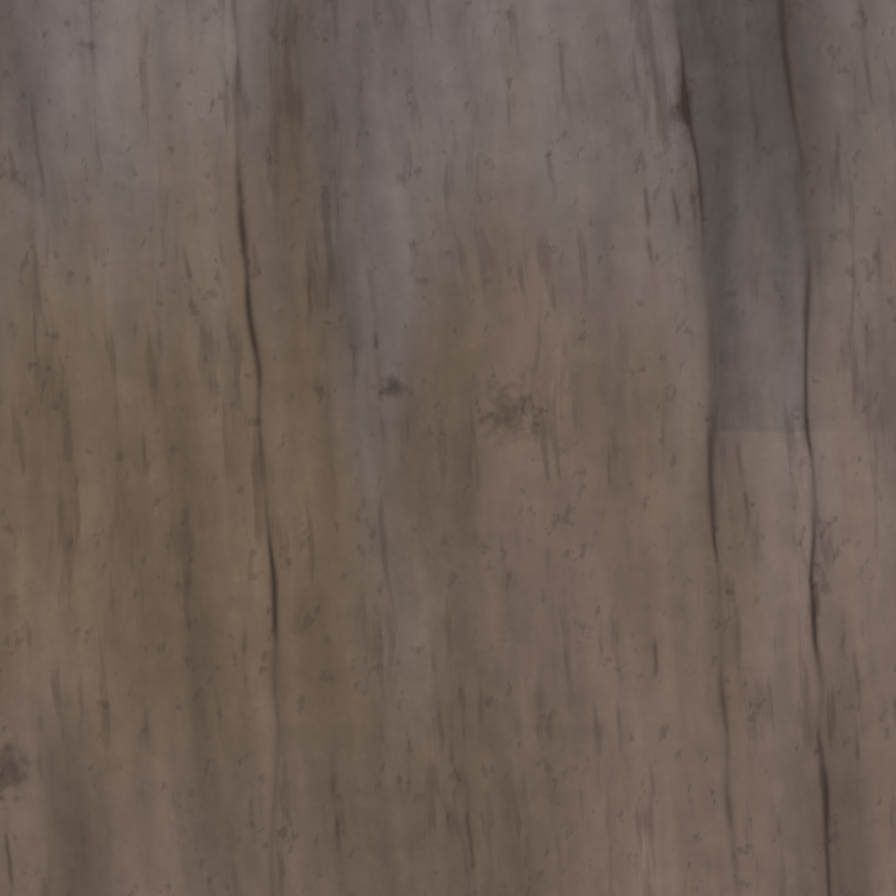
Reproduce this texture procedurally as a three.js fragment shader.

```glsl
// Weathered grey-brown wood planks with vertical grain, broken seams, short cracks and small knots.
varying vec2 vUv;

const vec3 WARM_BROWN = vec3(0.418, 0.356, 0.300);
const vec3 ROSE_BROWN = vec3(0.430, 0.368, 0.332);
const vec3 COOL_GREY = vec3(0.420, 0.384, 0.372);
const vec3 CRACK_BROWN = vec3(0.215, 0.175, 0.160);
const float BUTT_JOINT = 0.518;
const int CRACK_COUNT = 44;

float hash(vec2 p) {
  return fract(sin(dot(p, vec2(127.1, 311.7))) * 43758.5453);
}

float noise(vec2 p) {
  vec2 cell = floor(p);
  vec2 f = fract(p);
  f = f * f * (3.0 - 2.0 * f);
  float low = mix(hash(cell), hash(cell + vec2(1.0, 0.0)), f.x);
  float high = mix(hash(cell + vec2(0.0, 1.0)), hash(cell + vec2(1.0, 1.0)), f.x);
  return mix(low, high, f.y);
}

float fbm(vec2 p) {
  float sum = 0.0;
  float weight = 0.5;
  for (int i = 0; i < 4; i++) {
    sum += weight * noise(p);
    p = p * 2.03 + vec2(17.3, 9.1);
    weight *= 0.5;
  }
  return sum / 0.9375;
}

vec2 rotate(vec2 p, float angle) {
  float c = cos(angle);
  float s = sin(angle);
  return vec2(c * p.x - s * p.y, s * p.x + c * p.y);
}

// Signed horizontal distance to a leaning, wandering seam.
float seamDistance(vec2 p, float foot, float lean, float seed) {
  float wander = (noise(vec2(p.y * 4.0, seed)) - 0.5) * 0.026
               + (noise(vec2(p.y * 17.0, seed + 5.0)) - 0.5) * 0.007;
  return p.x - foot - lean * p.y - wander;
}

// Broken line with a soft shadow that lies mostly to its right.
float seamShade(float d, float y, float seed) {
  float broken = fbm(vec2(y * 9.0, seed + 11.0));
  float strength = mix(0.06, 0.60, smoothstep(0.38, 0.68, broken));
  float width = 0.0024 + 0.0022 * noise(vec2(y * 23.0, seed));
  float spread = d > 0.0 ? 0.016 : 0.006;
  return strength * exp(-d * d / (width * width)) + 0.19 * exp(-abs(d) / spread);
}

// Short tapered cracks scattered along the grain.
float crackShade(vec2 p) {
  float shade = 0.0;
  for (int i = 0; i < CRACK_COUNT; i++) {
    float id = float(i);
    vec2 center = vec2(hash(vec2(id, 1.3)), hash(vec2(id, 4.7)));
    float halfLength = mix(0.025, 0.11, hash(vec2(id, 8.1)));
    vec2 q = p - center;
    q.x += q.y * (hash(vec2(id, 2.9)) * 0.14 - 0.02);
    q.x += (fbm(vec2(p.y * 16.0, id)) - 0.5) * 0.010;
    float taper = 1.0 - smoothstep(0.2, 1.0, abs(q.y) / halfLength);
    float broken = smoothstep(0.3, 0.7, noise(vec2(p.y * 50.0, id + 60.0)));
    float depth = mix(0.10, 0.34, hash(vec2(id, 6.2)));
    float line = mix(0.2, 1.0, broken) * exp(-q.x * q.x / 0.000008);
    shade += depth * taper * (line + 0.22 * exp(-abs(q.x) / 0.007));
  }
  return min(shade, 0.55);
}

// Smudged dark spot with ragged edges.
float knotShade(vec2 p, vec2 center, vec2 radius) {
  vec2 q = (p - center) / radius;
  float ragged = (fbm(rotate(p, 0.6) * 70.0) - 0.5) * 2.2;
  return 1.0 - smoothstep(0.0, 1.6, length(q) + ragged);
}

void main() {
  vec2 p = vUv;
  vec2 grain = p + vec2(0.055 * p.y + 0.030 * (fbm(p * vec2(5.0, 4.5)) - 0.5), 0.0);
  vec2 tilted = rotate(p, 0.5);

  float leftSeam = seamDistance(p, 0.315, -0.052, 3.0);
  float middleSeam = seamDistance(p, 0.818, -0.055, 8.0);
  float rightSeam = seamDistance(p, 0.937, -0.062, 14.0);
  float aboveJoint = smoothstep(-0.003, 0.003, p.y - BUTT_JOINT);
  float darkPlank = aboveJoint * smoothstep(-0.003, 0.005, middleSeam)
                  * (1.0 - smoothstep(-0.005, 0.003, rightSeam));
  float edgePlank = aboveJoint * smoothstep(-0.003, 0.003, rightSeam);

  // Broad colour drift: warm towards the foot, greyer towards the top
  float band = fbm(grain * vec2(11.0, 2.0) + 31.0);
  float leftPlank = 1.0 - smoothstep(-0.01, 0.02, leftSeam);
  float coolness = smoothstep(0.2, 1.1, p.y + (band - 0.5) * 1.1 - 0.15 * leftPlank);
  coolness = clamp(coolness + 0.3 * darkPlank, 0.0, 1.0);
  float rosiness = smoothstep(0.25, 0.75, fbm(grain * vec2(5.0, 2.5) + 7.0) + 0.2 * (p.x - 0.5));
  vec3 color = mix(mix(WARM_BROWN, ROSE_BROWN, rosiness), COOL_GREY, coolness);

  // Tone: wide bands, fibres and mottling
  float tone = 1.03;
  tone += (fbm(grain * vec2(13.0, 2.2) + 53.0) - 0.5) * 0.42;
  tone += (fbm(tilted * 5.0 + 3.0) - 0.5) * 0.12;
  tone += (fbm(grain * vec2(55.0, 7.0)) - 0.5) * 0.15;
  tone += (fbm(tilted * vec2(48.0, 48.0)) - 0.5) * 0.10;
  tone += (noise(tilted * 190.0) - 0.5) * 0.035;
  tone -= 0.10 * darkPlank + 0.04 * edgePlank;
  color *= tone;

  // Dark marks: seams, cracks, knots, faint fibre streaks and pores
  float marks = seamShade(leftSeam, p.y, 3.0) + 0.8 * seamShade(middleSeam, p.y, 8.0);
  marks += 0.8 * seamShade(rightSeam, p.y, 14.0) + crackShade(p);
  marks += 0.55 * knotShade(p, vec2(0.440, 0.572), vec2(0.011, 0.013));
  marks += 0.42 * knotShade(p, vec2(0.565, 0.540), vec2(0.020, 0.036));
  marks += 0.45 * knotShade(p, vec2(0.008, 0.140), vec2(0.020, 0.028));
  marks += 0.50 * knotShade(p, vec2(0.762, 0.880), vec2(0.011, 0.027));
  marks += 0.22 * smoothstep(0.60, 0.82, fbm(grain * vec2(70.0, 10.0) + 41.0));
  marks += 0.20 * smoothstep(0.66, 0.84, fbm(rotate(p, 0.25) * vec2(95.0, 55.0) + 19.0));
  color = mix(color, CRACK_BROWN, clamp(marks, 0.0, 0.8));

  gl_FragColor = vec4(color, 1.0);
}
```
